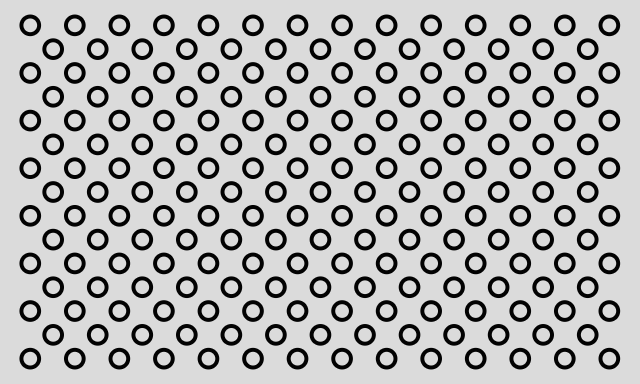
Give the GLSL for this pattern, as a Shadertoy shader.

```glsl
// Staggered grid of black rings on light grey: 15 rows alternating 14 and 13 rings.
// Each pixel finds its nearest row and column by rounding, clamps them to the grid,
// and measures its distance to that single ring.

float ringDistance(vec2 p, float radius, float halfWidth) {
    return abs(length(p) - radius) - halfWidth;
}

// Offset from the centre of the nearest ring; p is in canvas widths.
vec2 nearestRingOffset(vec2 p) {
    vec2 pitch = vec2(0.0696, 0.0372);
    float row = clamp(round(p.y / pitch.y), -7.0, 7.0);

    // Odd rows shift by half a pitch and hold one more ring.
    float odd = mod(row, 2.0);
    float shift = 0.5 * odd;
    p.x -= mix(0.0007, -0.0003, odd);
    float column = clamp(round(p.x / pitch.x - shift), -6.0 - odd, 6.0) + shift;

    return p - vec2(column, row) * pitch;
}

void mainImage(out vec4 fragColor, in vec2 fragCoord) {
    vec2 p = (fragCoord - 0.5 * iResolution.xy) / iResolution.x;
    float pixel = 1.0 / iResolution.x;

    // Ring coverage with a one-pixel soft edge
    float d = ringDistance(nearestRingOffset(p), 0.0138, 0.0031);
    float ink = clamp(0.5 - d / pixel, 0.0, 1.0);

    vec3 paper = vec3(0.86);
    vec3 black = vec3(0.008);
    fragColor = vec4(mix(paper, black, ink), 1.0);
}
```
